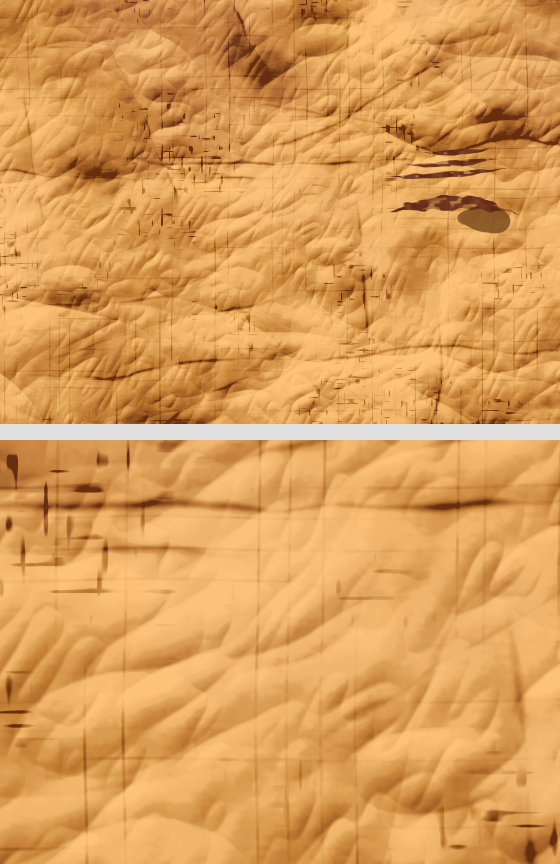
Top: the whole. Bottom: its middle third, enlarged.
A Shadertoy shader for this texture:

```glsl
// Old crumpled parchment: golden stained paper with folds, hairline cracks and scorch marks.

#define UMBER vec3(0.40, 0.18, 0.04)
#define BROWN vec3(0.65, 0.39, 0.15)
#define OCHRE vec3(0.78, 0.51, 0.22)
#define GOLD vec3(0.85, 0.61, 0.31)
#define CREAM vec3(0.94, 0.71, 0.41)
#define SCORCH vec3(0.33, 0.11, 0.04)
#define BASE_TONE 0.86
#define STAIN 1.15
#define RELIEF 24.0
#define CREASE_WIDTH 0.0026
#define HAIRLINE 0.42
#define GRAIN 0.13

float hash(vec2 p) {
    vec3 q = fract(p.xyx * 0.1031);
    q += dot(q, q.yzx + 33.33);
    return fract((q.x + q.y) * q.z);
}

float noise(vec2 p) {
    vec2 i = floor(p), f = fract(p);
    f = f * f * (3.0 - 2.0 * f);
    vec2 e = vec2(0, 1);
    return mix(mix(hash(i), hash(i + e.yx), f.x),
               mix(hash(i + e), hash(i + e.yy), f.x), f.y);
}

mat2 turn(float a) {
    return mat2(cos(a), -sin(a), sin(a), cos(a));
}

float fbm(vec2 p) {
    float sum = 0.0, amp = 0.5;
    for (int i = 0; i < 5; i++) {
        sum += amp * noise(p);
        p = turn(0.6) * p * 2.03 + 17.0;
        amp *= 0.5;
    }
    return sum;
}

// Paper height: sharp folds at several scales, mostly running sideways
float height(vec2 p) {
    p += 0.05 * vec2(noise(p * 5.0), noise(p * 5.0 + 40.0));
    float sum = 0.0, freq = 3.0;
    for (int i = 0; i < 5; i++) {
        vec2 q = turn(0.5 * float(i) - 0.9) * p * vec2(0.75, 1.3);
        sum += abs(2.0 * noise(q * freq + 13.0 * float(i)) - 1.0) / freq;
        freq *= 1.9;
    }
    return sum;
}

// Tone change of one long fold: dark broken core, shaded and lit flanks
float crease(vec2 p, vec2 centre, float angle, float len, float seed) {
    vec2 q = turn(angle) * (p - centre);
    float d = q.y + 0.05 * (noise(vec2(q.x * 4.0, seed)) - 0.5)
                  + 0.009 * (noise(vec2(q.x * 24.0, seed + 7.0)) - 0.5);
    float fade = 1.0 - smoothstep(0.5 * len, len, abs(q.x));
    float ink = 0.2 + 0.8 * smoothstep(0.35, 0.75, noise(vec2(q.x * 14.0, seed + 3.0)));
    float w = CREASE_WIDTH * (0.5 + ink);
    float core = 0.55 * ink * exp(-d * d / (w * w));
    float soil = 0.10 * ink * exp(-abs(d) * 50.0);
    return -fade * (core + soil + 26.0 * d * exp(-abs(d) * 75.0));
}

// Broken cracks along y, one per column
float hairlines(vec2 p, float count, float seed) {
    float x = p.x * count + 0.25 * noise(vec2(p.y * 9.0, seed));
    float id = floor(x);
    float offset = 0.3 + 0.4 * hash(vec2(id, seed));
    float d = abs(fract(x) - offset) / count;
    float w = max(0.0011, 0.6 / iResolution.y);
    float broken = smoothstep(0.48, 0.85, noise(vec2(id * 7.3 + seed, p.y * 5.0)));
    broken *= 0.35 + 0.65 * noise(vec2(id * 3.1, p.y * 45.0));
    return broken * (1.0 - smoothstep(w * 0.4, w * 1.8, d));
}

// Tapered, arched scorch with a ragged rim
float scorch(vec2 p, vec2 centre, vec2 size, float tilt, float arch) {
    vec2 q = turn(tilt) * (p - centre);
    float x = q.x / size.x, taper = 1.0 - x * x;
    float ragged = 0.7 * size.y * (noise(p * vec2(45.0, 90.0)) - 0.5);
    float d = abs(q.y - arch * taper + ragged) - size.y * taper;
    return 1.0 - smoothstep(-0.0015, 0.002, d);
}

vec3 paperColour(float t) {
    vec3 c = mix(UMBER, BROWN, smoothstep(0.0, 0.32, t));
    c = mix(c, OCHRE, smoothstep(0.28, 0.56, t));
    c = mix(c, GOLD, smoothstep(0.52, 0.76, t));
    c = mix(c, CREAM, smoothstep(0.74, 0.98, t));
    return c + 0.05 * smoothstep(0.98, 1.3, t);
}

void mainImage(out vec4 fragColor, in vec2 fragCoord) {
    vec2 p = fragCoord / iResolution.y;
    vec2 uv = fragCoord / iResolution.xy;

    // Broad stains and darker borders
    float tone = BASE_TONE + STAIN * (fbm(p * 3.2 + 5.0) - 0.5);
    tone -= 0.5 * smoothstep(0.53, 0.78, fbm(p * vec2(5.0, 7.0) + 60.0));
    tone -= 0.30 * smoothstep(0.45, 0.9, length((uv - vec2(0.47, 0.55)) * vec2(1.0, 1.15)));

    // Crumpled relief lit from the upper left
    tone += RELIEF * (height(p) - height(p + vec2(-0.0015, 0.0035)));

    // Main folds, then scattered ones across and down the sheet
    tone += 1.2 * crease(p, vec2(0.95, 0.645), 0.04, 0.75, 1.0);
    tone += 1.1 * crease(p, vec2(0.20, 0.60), 0.0, 0.55, 2.0);
    tone += crease(p, vec2(0.75, 0.15), 0.05, 0.80, 4.0);
    for (int i = 0; i < 16; i++) {
        float k = float(i), r = hash(vec2(k, 8.0));
        vec2 centre = vec2(1.32 * hash(vec2(k, 3.0)), fract(k * 0.618 + 0.1 * r));
        float angle = i % 2 == 0 ? 0.9 * (r - 0.35) : 1.57 + 1.1 * (r - 0.5);
        float len = mix(0.14, 0.36, hash(vec2(k, 21.0)));
        tone += mix(0.45, 0.95, r) * crease(p, centre, angle, len, k * 5.0 + 11.0);
    }

    // Woven cracks, worn grit and fine grain
    float worn = smoothstep(0.35, 0.65, fbm(p * 4.0 + 31.0));
    float cracks = hairlines(p, 38.0, 2.0) + 0.7 * hairlines(p.yx, 42.0, 9.0);
    tone -= HAIRLINE * (0.35 + 0.65 * worn) * cracks;
    float streaks = max(noise(p * vec2(35.0, 190.0)), noise(p * vec2(170.0, 40.0) + 9.0));
    float grit = smoothstep(0.80, 0.96, streaks) * smoothstep(0.53, 0.72, fbm(p * 6.0 + 80.0));
    tone -= 0.65 * grit;
    tone += GRAIN * (0.5 * noise(p * 260.0) + 0.5 * noise(p * vec2(70.0, 240.0)) - 0.5);

    vec3 colour = paperColour(tone);
    colour.b += 0.045 * smoothstep(0.45, 0.65, fbm(p * 2.5 + 90.0)) * uv.y;

    // Scorch marks with a soft drip below
    vec2 drip = (p - vec2(1.145, 0.478)) / vec2(0.062, 0.030);
    float edge = length(drip) + 0.5 * (noise(p * 28.0) - 0.5);
    colour = mix(colour, BROWN * 0.72, 0.8 * (1.0 - smoothstep(0.92, 1.0, edge)));
    float burn = scorch(p, vec2(1.07, 0.498), vec2(0.15, 0.016), -0.02, 0.024);
    for (int i = 0; i < 3; i++) {
        float k = float(i);
        vec2 centre = vec2(1.055 + 0.012 * k, 0.592 + 0.026 * k);
        vec2 size = vec2(0.135 - 0.03 * k, 0.0065);
        burn = max(burn, scorch(p, centre, size, 0.07, -0.004));
    }
    float flaked = smoothstep(0.60, 0.85, noise(p * vec2(60.0, 130.0) + 4.0));
    colour = mix(colour, SCORCH + 0.12 * noise(p * 80.0), burn * (0.92 - 0.5 * flaked));

    fragColor = vec4(clamp(colour, 0.0, 1.0), 1.0);
}
```
